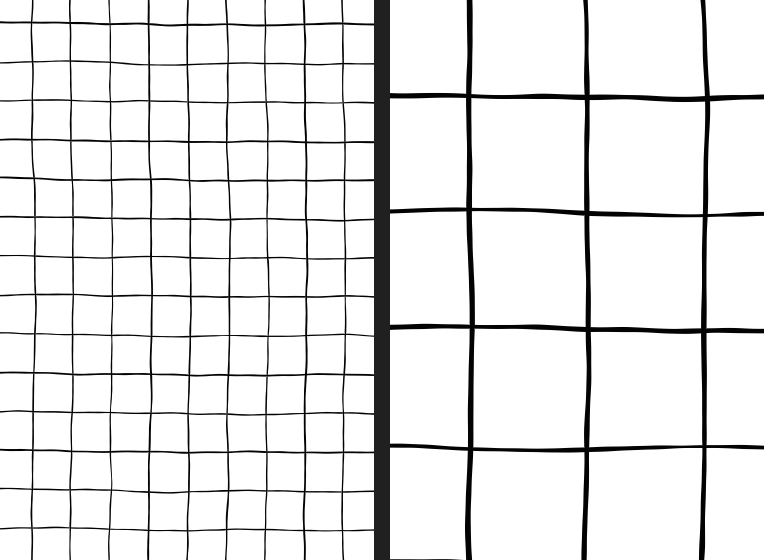
Left: the whole. Right: its middle third, enlarged.
Write a Shadertoy shader that draws this pattern.

```glsl
// Hand-drawn grid: thin, slightly wavering black ink lines on white paper.

float hash(vec2 p) {
    p = fract(p * vec2(0.1031, 0.1137));
    p += dot(p, p.yx + 33.33);
    return fract((p.x + p.y) * p.x * 97.0);
}

// Gradient noise along one line, roughly -0.5 to 0.5
float waver(float t, float seed) {
    float i = floor(t), f = t - i;
    float left = 2.0 * hash(vec2(i, seed)) - 1.0;
    float right = 2.0 * hash(vec2(i + 1.0, seed)) - 1.0;
    return mix(left * f, right * (f - 1.0), f * f * f * (f * (f * 6.0 - 15.0) + 10.0));
}

// Ink coverage of the nearest line in a family spaced one unit apart
float inkLine(float across, float along, float family, float pixel) {
    float id = round(across);
    float seed = id * 7.0 + family;
    float drift = 0.09 * waver(along * 0.45, seed)
                + 0.035 * waver(along * 1.3, seed + 211.0)
                + 0.03 * (hash(vec2(seed, 5.0)) - 0.5);

    // Pen pressure differs by line and along its length
    float halfWidth = 0.0205 + 0.009 * (hash(vec2(seed, 19.0)) - 0.5)
                    + 0.010 * waver(along * 1.1, seed + 401.0)
                    + 0.006 * waver(along * 4.0, seed + 607.0);
    return clamp((halfWidth - abs(across - id - drift)) / pixel + 0.5, 0.0, 1.0);
}

void mainImage(out vec4 fragColor, in vec2 fragCoord) {
    vec2 uv = fragCoord / iResolution.xy;
    float pixel = 14.4 / iResolution.y;
    vec2 cell = fragCoord * pixel - vec2(0.853, 0.786);

    // Shared bow of the uprights and sag of the rows
    float bow = -0.038 * cos(6.2832 * uv.y);
    float sag = mix(0.04, -0.022, smoothstep(0.0, 0.55, uv.x));

    float uprights = inkLine(cell.x - bow, cell.y, 100.0, pixel);
    float rows = inkLine(cell.y - sag, cell.x, 300.0, pixel);
    fragColor = vec4(mix(vec3(1.0), vec3(0.01), max(uprights, rows)), 1.0);
}
```
